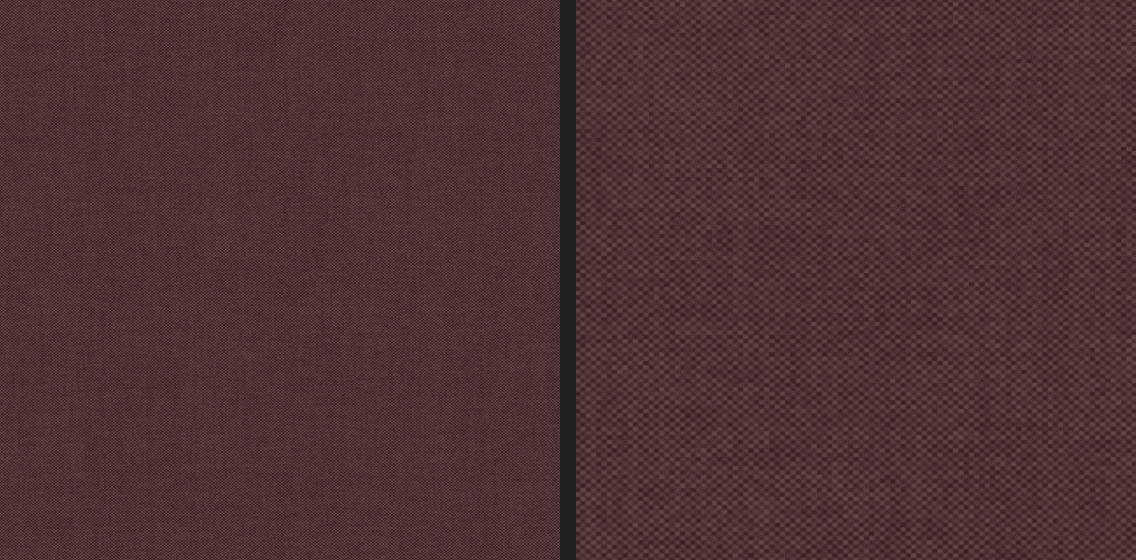
Left, the full canvas; right, a detail of the centre.
Reproduce this texture procedurally as a WebGL 1 fragment shader.

```glsl
precision highp float;

uniform vec2 u_resolution;

const float PI = 3.14159265;
const vec2 REPEATS = vec2(160.0, 192.0);    // staggered stitch pairs across and down
const vec3 SHADOW = vec3(0.240, 0.122, 0.136);
const vec3 YARN = vec3(0.310, 0.198, 0.208);
const vec3 HIGHLIGHT = vec3(0.398, 0.280, 0.284);
const float WEAVE_DEPTH = 0.44;
const float STITCH_WEAR = 0.28;
const float WEFT_SLUB = 0.13;
const float WARP_SLUB = 0.10;
const float BAND_DEPTH = 0.010;
const float WEFT_LENGTH = 24.0;             // slubs along one weft thread
const float WARP_LENGTH = 12.0;             // slubs along one warp thread

float hash(vec2 p) {
  vec3 q = fract(vec3(p.xyx) * 0.1031);
  q += dot(q, q.yzx + 33.33);
  return fract((q.x + q.y) * q.z);
}

// Thickness varies smoothly along a thread and independently between threads.
float slub(float along, float thread) {
  float cell = floor(along);
  float blend = smoothstep(0.0, 1.0, along - cell);
  return mix(hash(vec2(cell, thread)), hash(vec2(cell + 1.0, thread)), blend) - 0.5;
}

// Rounded yarn crossings, offset by half a stitch on alternate rows.
float weave(vec2 stitch) {
  vec2 wave = cos(2.0 * PI * stitch);
  return wave.x * wave.y;
}

// Broad, faint bands from uneven thread tension.
float bands(vec2 uv) {
  float across = sin(uv.x * 19.0 + 0.6) + 0.7 * sin(uv.x * 47.0 + 2.1);
  float down = 0.6 * sin(uv.y * 31.0 + 1.3) + 0.5 * sin(uv.y * 73.0);
  return across + down;
}

vec3 yarnColor(float tone) {
  vec3 lower = mix(SHADOW, YARN, clamp(tone * 2.0, 0.0, 1.0));
  return mix(lower, HIGHLIGHT, clamp(tone * 2.0 - 1.0, 0.0, 1.0));
}

void main() {
  vec2 uv = gl_FragCoord.xy / u_resolution;
  vec2 stitch = uv * REPEATS;
  vec2 thread = floor(stitch * 2.0 + 0.5);

  // Fade detail that is finer than the canvas can resolve.
  vec2 cycles = REPEATS / u_resolution;
  float detail = 1.0 - smoothstep(0.40, 0.55, max(cycles.x, cycles.y));

  float weft = slub(uv.x * WEFT_LENGTH + 9.0 * hash(vec2(thread.y, 3.0)), thread.y);
  float warp = slub(uv.y * WARP_LENGTH + 9.0 * hash(vec2(thread.x, 7.0)), thread.x + 500.0);
  float wear = hash(thread + 17.0) - 0.5;

  float tone = 0.475 + BAND_DEPTH * bands(uv);
  tone += detail * (WEAVE_DEPTH * weave(stitch) + STITCH_WEAR * wear);
  tone += detail * (WEFT_SLUB * weft + WARP_SLUB * warp);

  gl_FragColor = vec4(yarnColor(tone), 1.0);
}
```
